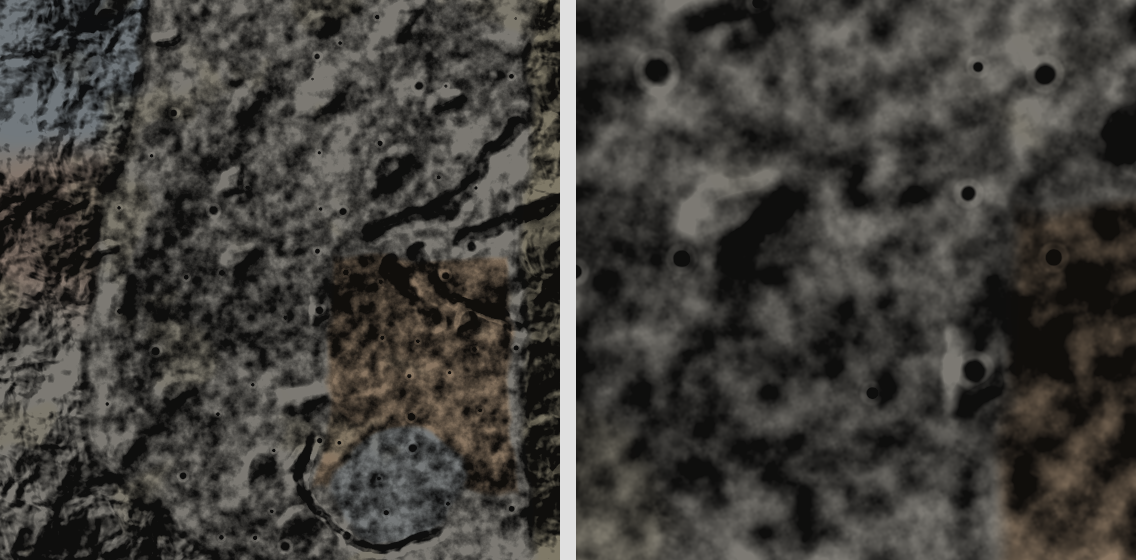
Left, the full canvas; right, a detail of the centre.
A Shadertoy shader for this texture:

```glsl
const vec2 TO_LIGHT = vec2(-0.0055, 0.006);
const vec3 STONE_TINT = vec3(1.02, 1.0, 0.95);
const vec3 MUD_TINT = vec3(1.13, 0.97, 0.80);
const vec3 FROST_TINT = vec3(0.94, 1.0, 1.04);
const vec3 RUST_TINT = vec3(1.10, 0.97, 0.88);
const vec3 SAND_TINT = vec3(1.05, 1.0, 0.85);

float hash(vec2 p) {
    vec3 q = fract(p.xyx * vec3(0.1031, 0.1030, 0.0973));
    q += dot(q, q.yzx + 33.33);
    return fract((q.x + q.y) * q.z);
}

float noise(vec2 p) {
    vec2 i = floor(p), f = fract(p);
    f = f * f * (3.0 - 2.0 * f);
    float low = mix(hash(i), hash(i + vec2(1, 0)), f.x);
    float high = mix(hash(i + vec2(0, 1)), hash(i + vec2(1, 1)), f.x);
    return mix(low, high, f.y);
}

// Fractal noise centred on zero
float fbm(vec2 p, int octaves) {
    float sum = 0.0, amplitude = 0.53;
    for (int i = 0; i < octaves; i++) {
        sum += amplitude * (noise(p) - 0.5);
        p = mat2(1.6, 1.2, -1.2, 1.6) * p + 17.3;
        amplitude *= 0.52;
    }
    return sum;
}

vec2 warp(vec2 p, float scale, float amount) {
    return p + amount * vec2(fbm(p * scale + 3.1, 4), fbm(p * scale + 41.7, 4));
}

float band(float d, float width) {
    return 1.0 - smoothstep(0.3 * width, width, abs(d));
}

float groove(vec2 p, vec2 a, vec2 b, float width) {
    vec2 pa = p - a, ba = b - a;
    float t = clamp(dot(pa, ba) / dot(ba, ba), 0.0, 1.0);
    return band(length(pa - ba * t), width);
}

// Positive inside the leaning slab with its cut lower left corner
float slabDistance(vec2 p) {
    float left = p.x - 0.16 - 0.11 * smoothstep(0.4, 1.05, p.y);
    float right = 0.94 - p.x;
    float corner = dot(p - vec2(0.15, 0.19), vec2(0.6, 0.8));
    return min(min(left, right), corner);
}

float grooves(vec2 p) {
    float g = groove(p, vec2(0.66, 0.59), vec2(0.81, 0.63), 0.024);
    g = max(g, groove(p, vec2(0.81, 0.63), vec2(0.92, 0.78), 0.020));
    g = max(g, groove(p, vec2(0.70, 0.53), vec2(0.77, 0.43), 0.022));
    g = max(g, groove(p, vec2(0.74, 0.55), vec2(0.81, 0.47), 0.020));
    g = max(g, groove(p, vec2(0.81, 0.47), vec2(0.93, 0.41), 0.013));
    g = max(g, groove(p, vec2(0.83, 0.57), vec2(1.02, 0.64), 0.028));
    vec2 d = p - vec2(0.69, 0.17);
    float arc = smoothstep(0.02, 0.07, dot(d, vec2(-0.6, -0.8)));
    return max(g, arc * band(length(d) - 0.15, 0.013));
}

// Scattered oblong pebbles, mostly lying up to the right
float lumps(vec2 p, float scale, float share) {
    vec2 cell = floor(p * scale), f = fract(p * scale);
    float top = 0.0;
    for (int y = -1; y <= 1; y++)
    for (int x = -1; x <= 1; x++) {
        vec2 o = vec2(x, y), id = cell + o;
        float pick = hash(id + 7.7), angle = 0.2 + hash(id + 2.3);
        vec2 d = f - o - 0.2 - 0.6 * vec2(hash(id), hash(id + 19.1));
        d = mat2(cos(angle), -sin(angle), sin(angle), cos(angle)) * d;
        d /= mix(0.5, 1.0, hash(id + 31.0)) * vec2(0.48, 0.24);
        top = max(top, step(pick, share) * (1.0 - smoothstep(0.35, 1.0, length(d))));
    }
    return top;
}

// x: dark hole, y: pale rim
vec2 pits(vec2 p, float scale) {
    vec2 id = floor(p * scale);
    vec2 centre = 0.25 + 0.5 * vec2(hash(id + 5.0), hash(id + 11.0));
    float d = length(fract(p * scale) - centre);
    float r = mix(0.05, 0.13, pow(hash(id + 23.0), 3.0));
    float present = step(hash(id + 47.0), 0.3);
    return present * vec2(1.0 - smoothstep(0.6 * r, 1.3 * r, d), band(d - 1.6 * r, 0.06));
}

float height(vec2 p, float rough) {
    vec2 w = warp(p, 14.0, 0.04);
    float smoothGround = 0.7 * fbm(w * 8.0, 4) + 0.22 * lumps(w, 8.0, 0.36);
    float crag = 0.9 * fbm(w * 13.0, 5) - 0.35 * abs(fbm(w * 22.0 + 9.0, 4));
    return mix(smoothGround, crag, rough) - 0.22 * grooves(w);
}

void mainImage(out vec4 fragColor, in vec2 fragCoord) {
    vec2 p = fragCoord / iResolution.xy;
    vec2 w = warp(p, 7.0, 0.07), fine = warp(p, 14.0, 0.04);

    // Regions
    float slab = slabDistance(w);
    float rough = 1.0 - smoothstep(-0.012, 0.012, slab);
    vec2 box = abs(w - vec2(0.745, 0.33)) - vec2(0.165, 0.20);
    float mud = (1.0 - smoothstep(-0.008, 0.008, max(box.x, box.y))) * (1.0 - rough);
    float islandRadius = length((w - vec2(0.71, 0.14)) * vec2(1.0, 1.1));
    float island = 1.0 - smoothstep(0.095, 0.108, islandRadius);
    mud *= 1.0 - island;
    float frost = rough * smoothstep(0.68, 0.78, w.y) * (1.0 - smoothstep(0.3, 0.5, p.x));
    float rust = rough * band(w.y - 0.59, 0.2) * (1.0 - smoothstep(0.3, 0.5, p.x));
    float sand = rough * smoothstep(0.5, 0.7, p.x);

    // Relief light and cast shade
    float relief = height(p, rough) - height(p + TO_LIGHT, rough);
    float shade = max(lumps(fine + 3.5 * TO_LIGHT, 8.0, 0.36) - lumps(fine, 8.0, 0.36), 0.0);
    float tone = mix(0.60, 0.47, rough) + clamp(relief * mix(6.0, 8.0, rough), -0.55, 0.5);
    tone -= 0.42 * shade * (1.0 - rough) * (1.0 - 0.7 * mud);

    // Mottled surface
    tone += mix(1.0, 1.5, rough) * fbm(w * 7.0 + 5.0, 4);
    tone += mix(1.45, 0.9, rough) * fbm(p * 60.0, 4);
    tone += 0.14 * frost - 0.10 * rust - 0.22 * mud;
    tone += 0.3 * band(islandRadius - 0.125, 0.018) * smoothstep(0.0, 0.1, 0.72 - p.x);

    // Slab rim, grooves and pinholes
    tone += (0.22 * band(slab - 0.026, 0.012) - 0.38 * band(slab, 0.012)) * (1.0 - sand);
    tone -= 0.5 * grooves(fine);
    vec2 pit = pits(p, 17.0) * (1.0 - rough);
    tone += 0.18 * pit.y - 0.85 * pit.x;

    // Colour
    vec3 tint = mix(STONE_TINT, MUD_TINT, mud);
    tint = mix(tint, FROST_TINT, max(frost, 0.6 * island));
    tint = mix(tint, RUST_TINT, rust);
    tint = mix(tint, SAND_TINT, sand);
    tint = mix(tint, SAND_TINT, 0.5 * smoothstep(0.1, 0.25, fbm(w * 9.0 + 71.0, 3)));
    float light = mix(0.055, 0.475, clamp(tone, 0.0, 1.0));
    fragColor = vec4(light * tint, 1.0);
}
```
